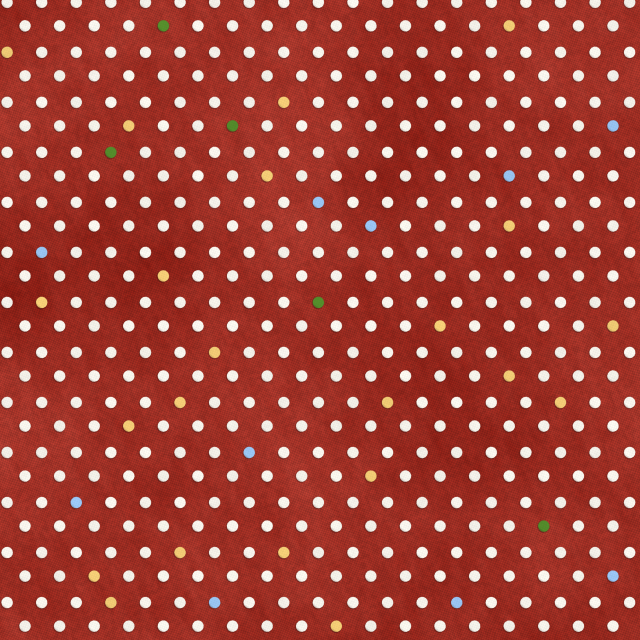
A WebGL 2 fragment shader for this pattern:

```glsl
#version 300 es
precision highp float;

uniform vec2 u_resolution;
out vec4 fragColor;

const vec2 DOT_PITCH = vec2(0.05404, 0.07816);
const vec2 FIRST_DOT = vec2(0.0111, 0.0036);
const vec2 STAGGER = vec2(0.0280, 0.0368);
const float DOT_RADIUS = 0.0089;
const vec2 ACCENT_BLOCK = vec2(4.0, 3.0);
const float WEAVE_COUNT = 205.0;

const vec3 RED_DARK = vec3(0.52, 0.105, 0.07);
const vec3 RED_LIGHT = vec3(0.68, 0.235, 0.19);
const vec3 WHITE = vec3(0.96, 0.95, 0.92);
const vec3 YELLOW = vec3(0.95, 0.80, 0.46);
const vec3 BLUE = vec3(0.60, 0.77, 0.95);
const vec3 GREEN = vec3(0.33, 0.55, 0.17);

float hash(vec2 p) {
    vec3 q = fract(vec3(p.xyx) * 0.1031);
    q += dot(q, q.yzx + 33.33);
    return fract((q.x + q.y) * q.z);
}

float noise(vec2 p) {
    vec2 cell = floor(p);
    vec2 f = fract(p);
    f = f * f * (3.0 - 2.0 * f);
    float low = mix(hash(cell), hash(cell + vec2(1.0, 0.0)), f.x);
    float high = mix(hash(cell + vec2(0.0, 1.0)), hash(cell + 1.0), f.x);
    return mix(low, high, f.y);
}

float fbm(vec2 p) {
    float sum = 0.0;
    float weight = 0.5;
    for (int i = 0; i < 5; i++) {
        sum += weight * noise(p);
        p = mat2(1.6, 1.2, -1.2, 1.6) * p + 7.3;
        weight *= 0.5;
    }
    return sum / 0.97;
}

vec2 rotate(vec2 p, float angle) {
    float c = cos(angle);
    float s = sin(angle);
    return vec2(c * p.x - s * p.y, s * p.x + c * p.y);
}

// Slanted threads with slight wobble, from -1 in the gaps to 1
float weave(vec2 p, float count) {
    vec2 t = rotate(p, 0.42) * count;
    t += 0.5 * vec2(noise(t * 0.23), noise(t * 0.23 + 41.0));
    vec2 thread = cos(6.28318 * t);
    return 0.6 * thread.x * thread.y + 0.4 * (noise(t * 1.3) * 2.0 - 1.0);
}

// One dot per block of the lattice takes an accent colour
vec3 dotColor(vec2 id, float lattice) {
    vec2 cell = vec2(id.x, 2.0 * id.y + lattice);
    vec2 block = floor(cell / ACCENT_BLOCK);
    vec2 seed = block + 17.0;
    vec2 pick = floor(vec2(hash(seed), hash(seed + 53.0)) * ACCENT_BLOCK);
    vec2 miss = abs(cell - block * ACCENT_BLOCK - pick);
    if (miss.x + miss.y > 0.5 || hash(seed + 91.0) > 0.93) return WHITE;
    float kind = hash(seed + 127.0);
    return kind < 0.46 ? YELLOW : (kind < 0.81 ? BLUE : GREEN);
}

vec3 cloth(vec2 p, float threads) {
    float patches = fbm(p * 4.5 + 3.0);
    float grain = fbm(rotate(p, 0.42) * vec2(70.0, 28.0));
    float tone = 0.5 + 1.1 * (patches - 0.5) + 0.45 * (grain - 0.5);
    return mix(RED_DARK, RED_LIGHT, clamp(tone, 0.0, 1.0)) * (1.0 + 0.16 * threads);
}

// Paint one lattice of raised dots with a soft shadow at the lower left
vec3 paintDots(vec3 base, vec2 p, vec2 origin, float lattice, float threads, float pixel) {
    vec2 grid = (p - origin) / DOT_PITCH;
    vec2 id = floor(grid + 0.5);
    vec2 local = (grid - id) * DOT_PITCH;
    float edge = length(local) - DOT_RADIUS + 0.0003 * threads;

    float shadowEdge = length(local - vec2(-0.0008, 0.0010)) - DOT_RADIUS;
    base *= 1.0 - 0.28 * (1.0 - smoothstep(-0.001, 0.002, shadowEdge));

    vec3 paint = dotColor(id, lattice) * (1.0 + 0.035 * threads);
    float side = dot(local / DOT_RADIUS, vec2(-0.62, 0.78));
    paint *= 1.0 - 0.16 * smoothstep(0.55, 1.0, side);
    paint *= 0.98 + 0.04 * hash(id + 29.0 * lattice + 211.0);
    float cover = 1.0 - smoothstep(-0.7 * pixel, 0.7 * pixel, edge);
    return mix(base, paint, cover);
}

void main() {
    float size = min(u_resolution.x, u_resolution.y);
    vec2 p = vec2(gl_FragCoord.x, u_resolution.y - gl_FragCoord.y) / size;
    float threads = weave(p, WEAVE_COUNT);

    vec3 color = cloth(p, threads);
    for (int i = 0; i < 2; i++) {
        float lattice = float(i);
        color = paintDots(color, p, FIRST_DOT + lattice * STAGGER, lattice, threads, 1.0 / size);
    }
    fragColor = vec4(clamp(color, 0.0, 1.0), 1.0);
}
```
